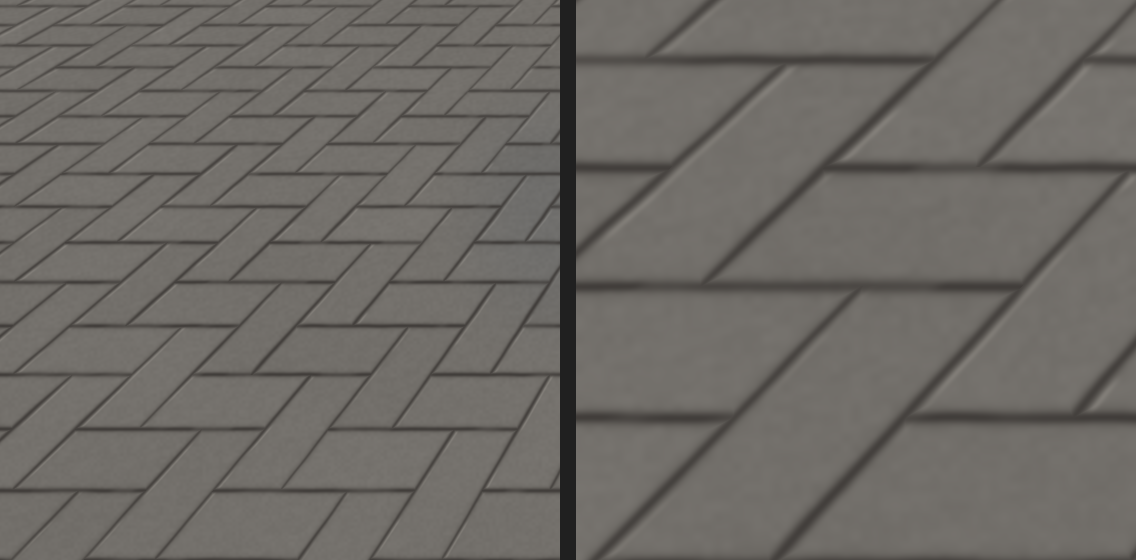
Left, the full canvas; right, a detail of the centre.
Write a Shadertoy shader that draws this texture.

```glsl
// Grey herringbone paving seen in perspective. Each point is projected onto the ground,
// where one unit is a brick width; a cell rule finds its 2:1 brick, and the distances
// to the brick's edges give the soft dark joints and pale worn arrises.

float hash(vec2 p) {
    p = fract(p * vec2(0.1317, 0.1731));
    p += dot(p, p.yx + 31.32);
    return fract((p.x + p.y) * p.x * 17.3);
}

float noise(vec2 p) {
    vec2 i = floor(p), f = fract(p);
    f = f * f * (3.0 - 2.0 * f);
    return mix(mix(hash(i), hash(i + vec2(1, 0)), f.x),
               mix(hash(i + vec2(0, 1)), hash(i + vec2(1, 1)), f.x), f.y);
}

// Lower left corner (xy) and size (zw) of the brick covering a ground point
vec4 herringbone(vec2 ground) {
    vec2 cell = floor(ground);
    float phase = mod(cell.x - cell.y, 4.0);
    if (phase > 0.5 && phase < 2.5)
        return vec4(cell.x - step(1.5, phase), cell.y, 2.0, 1.0);
    return vec4(cell.x, cell.y - step(2.5, phase), 1.0, 2.0);
}

void mainImage(out vec4 fragColor, in vec2 fragCoord) {
    vec2 p = fragCoord / iResolution.xy;

    // Perspective: the horizon lies above the canvas, its vanishing point to the right
    float z = 1.9635 - p.y;
    float slant = (p.x - 1.9336) / z;
    vec2 ground = vec2((slant + 0.9095) / 0.0653, 29.017 / z - 14.775);
    vec2 unitSize = vec2(0.0653 * z / sqrt(1.0 + slant * slant), z * z / 29.017);

    // Nearly straight edges
    vec2 uneven = ground + 0.012 * (vec2(noise(ground * 3.3), noise(ground * 3.3 + 40.0)) - 0.5);
    vec4 brick = herringbone(uneven);
    vec2 local = uneven - brick.xy;

    // Distances to the brick's sides, in canvas units
    vec2 near = local * unitSize;
    vec2 far = (brick.zw - local) * unitSize;
    vec2 edge = min(near, far);

    // Brick face: tone per brick, broad stains, grain
    float tone = 0.014 * (hash(brick.xy + 71.0) - 0.5);
    tone += 0.012 * (noise(ground * 0.6 + 9.0) - 0.5);
    tone += 0.012 * (noise(ground * vec2(8.0, 10.0)) - 0.5);
    tone += 0.016 * (noise(p * 170.0) - 0.5);
    vec3 color = vec3(0.454, 0.441, 0.422) + tone;
    float coolPatch = 1.0 - smoothstep(0.03, 0.24, length((p - vec2(0.99, 0.62)) * vec2(1.0, 0.8)));
    color += vec3(-0.022, -0.013, -0.003) * coolPatch;

    // Joints: wider and darker across, thinner and more varied along the slant
    float gap = noise(ground * 0.9 + 23.0);
    vec2 width = 0.0012 + z * vec2(0.0006 + 0.0012 * gap * gap, 0.0016);
    width = max(width, 0.8 / iResolution.y);
    vec2 joint = exp(-edge * edge / (width * width));
    joint.x *= 0.6 + 0.4 * gap;
    joint.y *= 0.6 + 0.4 * smoothstep(0.1, 0.6, noise(ground * vec2(3.1, 2.0) + 5.0));
    float fade = mix(1.0, 0.72, smoothstep(0.45, 1.0, p.y));

    // Faint shade beside the joints
    vec2 shade = exp(-edge * edge / (vec2(0.000012, 0.000018) * z * z));
    color -= 0.052 * max(shade.x, shade.y) * fade;

    // Pale arris on the left side of each brick, broken by wear
    float arris = exp(-pow((near.x - width.x - 0.0025) / 0.002, 2.0));
    float wear = smoothstep(0.25, 0.75, noise(ground * 2.7 + 61.0));
    color += vec3(0.07, 0.068, 0.065) * arris * wear * fade * (1.0 - joint.y);

    // Dark sand in the joints
    color = mix(color, vec3(0.225, 0.21, 0.2), max(joint.x, joint.y) * 0.82 * fade);

    fragColor = vec4(color, 1.0);
}
```
